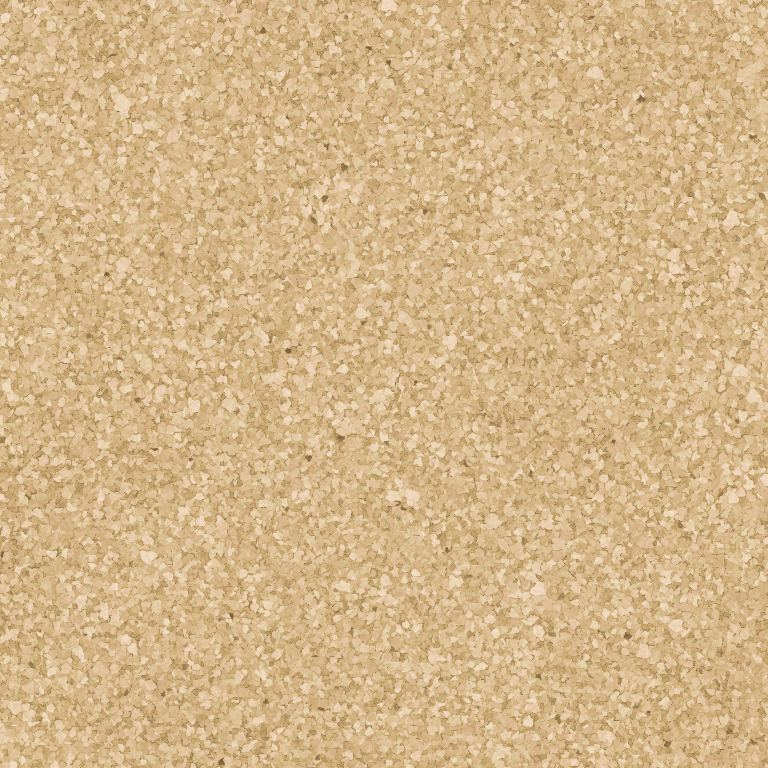
A three.js fragment shader for this texture:

```glsl
varying vec2 vUv;

const float CRUMB_CELLS = 165.0;
const float CRUMB_TONE = 2.35;
const float CRUMB_SPREAD = 3.4;
const float CREVICE_DEPTH = 1.3;
const float RIM_DEPTH = 0.85;
const float EDGE_SOFTNESS = 0.0008;
const float MOTTLE = 1.3;
const float DRIFT = 0.5;
const float TINT = 0.022;

const vec3 SPECK = vec3(0.48, 0.38, 0.22);
const vec3 BARK = vec3(0.70, 0.57, 0.39);
const vec3 OCHRE = vec3(0.78, 0.64, 0.43);
const vec3 TAN = vec3(0.82, 0.69, 0.50);
const vec3 SAND = vec3(0.86, 0.74, 0.57);
const vec3 CREAM = vec3(0.89, 0.79, 0.64);
const vec3 PALE = vec3(0.93, 0.85, 0.74);
const vec3 HIGHLIGHT = vec3(0.97, 0.92, 0.83);

vec3 hash3(vec2 p) {
  vec3 q = fract(p.xyx * vec3(0.1031, 0.1030, 0.0973));
  q += dot(q, q.yxz + 33.33);
  return fract((q.xxy + q.yzz) * q.zyx);
}

float valueNoise(vec2 p) {
  vec2 i = floor(p);
  vec2 f = fract(p);
  f = f * f * (3.0 - 2.0 * f);
  float low = mix(hash3(i).x, hash3(i + vec2(1.0, 0.0)).x, f.x);
  float high = mix(hash3(i + vec2(0.0, 1.0)).x, hash3(i + 1.0).x, f.x);
  return mix(low, high, f.y);
}

vec2 rotate(vec2 p, float angle) {
  float c = cos(angle);
  float s = sin(angle);
  return vec2(c * p.x + s * p.y, c * p.y - s * p.x);
}

// Fine crumbs: stretched Voronoi cells, returns tone and tint
vec2 crumbs(vec2 uv) {
  vec2 p = uv * CRUMB_CELLS;
  vec2 cell = floor(p);
  float nearest = 9.0;
  float second = 9.0;
  vec3 grain = vec3(0.5);
  for (int y = -1; y <= 1; y++) {
    for (int x = -1; x <= 1; x++) {
      vec2 id = cell + vec2(float(x), float(y));
      vec3 place = hash3(id + 11.0);
      vec2 d = rotate(p - id - place.xy, place.z * 6.283);
      float dist = length(d * vec2(0.8, 1.3));
      if (dist < nearest) {
        second = nearest;
        nearest = dist;
        grain = hash3(id + 431.0);
      } else {
        second = min(second, dist);
      }
    }
  }
  float crevice = 1.0 - smoothstep(0.0, 0.28, second - nearest);
  float tone = CRUMB_TONE + (grain.x - 0.5) * CRUMB_SPREAD - CREVICE_DEPTH * crevice;
  return vec2(tone, grain.y - 0.8);
}

// Scattered angular chips laid over the surface (x: tone, y: tint)
void scatterChips(vec2 uv, float cells, float presence, float size,
                  float tone, float spread, inout vec2 surface) {
  vec2 p = uv * cells;
  vec2 cell = floor(p);
  for (int y = -1; y <= 1; y++) {
    for (int x = -1; x <= 1; x++) {
      vec2 id = cell + vec2(float(x), float(y));
      vec3 place = hash3(id + cells * 7.0);
      vec3 form = hash3(id + cells * 13.0 + 57.0);
      vec3 look = hash3(id + cells * 19.0 + 91.0);
      if (look.z > presence) continue;

      float radius = size * mix(0.6, 1.0, form.x);
      float aspect = mix(0.45, 0.95, form.y);
      vec2 d = rotate(p - id - place.xy, place.z * 6.283) / (radius * vec2(1.0, aspect));
      float angle = atan(d.y, d.x + 0.00001);
      float outline = 1.0 + 0.15 * sin(3.0 * angle + form.z * 6.283)
                    + 0.09 * sin(5.0 * angle + form.x * 40.0);
      float dist = length(d) / outline;
      float soft = EDGE_SOFTNESS * cells / (radius * aspect);

      float mask = 1.0 - smoothstep(1.0 - soft, 1.0 + soft, dist);
      float rim = 1.0 - smoothstep(1.0, 1.25 + soft, dist);
      surface.x -= RIM_DEPTH * rim * (1.0 - mask);
      float tilt = 0.35 * dot(d, vec2(form.z - 0.5, look.y - 0.5));
      vec2 chip = vec2(tone + (look.x - 0.5) * spread + tilt, look.y - 0.35);
      surface = mix(surface, chip, mask);
    }
  }
}

vec3 corkColour(float tone) {
  vec3 c = mix(SPECK, BARK, clamp(tone * 0.5 + 1.0, 0.0, 1.0));
  c = mix(c, OCHRE, clamp(tone, 0.0, 1.0));
  c = mix(c, TAN, clamp(tone - 1.0, 0.0, 1.0));
  c = mix(c, SAND, clamp(tone - 2.0, 0.0, 1.0));
  c = mix(c, CREAM, clamp(tone - 3.0, 0.0, 1.0));
  c = mix(c, PALE, clamp(tone - 4.0, 0.0, 1.0));
  return mix(c, HIGHLIGHT, clamp((tone - 5.0) * 0.6, 0.0, 1.0));
}

void main() {
  // Warp breaks up the smooth chip outlines
  vec2 warp = vec2(valueNoise(vUv * 210.0), valueNoise(vUv * 210.0 + 300.0)) - 0.5;
  vec2 uv = vUv + warp * 0.0035;

  // Layers from fine to coarse, dark specks between
  vec2 surface = crumbs(uv);
  scatterChips(uv, 92.0, 0.80, 0.55, 3.35, 3.2, surface);
  scatterChips(uv, 70.0, 0.03, 0.36, -0.9, 1.8, surface);
  scatterChips(uv, 68.0, 0.62, 0.52, 3.45, 2.8, surface);
  scatterChips(uv, 43.0, 0.08, 0.46, 4.1, 1.8, surface);

  // Grain within the chips and slow drift across the sheet
  surface.x += MOTTLE * (valueNoise(vUv * 330.0 + 70.0) - 0.5);
  surface.x += DRIFT * (valueNoise(vUv * 9.0 + 20.0) - 0.5);

  vec3 colour = corkColour(surface.x);
  colour += surface.y * TINT * vec3(0.7, -0.3, 0.8);
  gl_FragColor = vec4(clamp(colour, 0.0, 1.0), 1.0);
}
```
